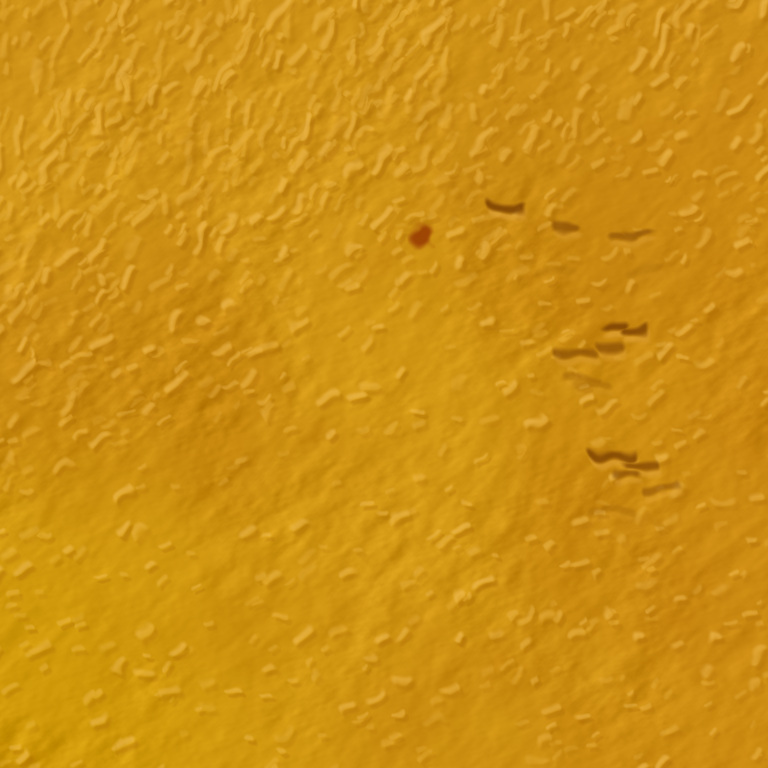
Reproduce this texture procedurally as a Shadertoy shader.

```glsl
float hash(vec2 p) {
    vec3 q = fract(vec3(p.xyx) * 0.1031);
    q += dot(q, q.yzx + 33.33);
    return fract((q.x + q.y) * q.z);
}

vec2 hash2(vec2 p) {
    return vec2(hash(p), hash(p + 57.3));
}

float noise(vec2 p) {
    vec2 i = floor(p), f = fract(p);
    f = f * f * (3.0 - 2.0 * f);
    return mix(mix(hash(i), hash(i + vec2(1, 0)), f.x),
               mix(hash(i + vec2(0, 1)), hash(i + vec2(1, 1)), f.x), f.y);
}

float fbm(vec2 p) {
    float sum = 0.0, amp = 0.5;
    for (int i = 0; i < 4; i++) {
        sum += amp * noise(p);
        p = mat2(0.8, 0.6, -0.6, 0.8) * p * 2.03 + 11.7;
        amp *= 0.5;
    }
    return sum;
}

// How heavily the paint is brushed: strongest at the upper left
float brushing(vec2 uv) {
    return smoothstep(0.4, 1.0, uv.y + 0.35 * (0.45 - uv.x) + 0.25 * (fbm(uv * 5.0) - 0.47));
}

// Short raised ridges, one per cell at most, steep above and flatter below
float ridges(vec2 uv, float cells, float seed, float density, float tilt) {
    vec2 p = uv * cells;
    p += 0.35 * (vec2(noise(p * 1.7 + seed), noise(p * 1.7 + seed + 40.0)) - 0.5);
    vec2 cell = floor(p);
    float height = 0.0;
    for (int y = -1; y <= 1; y++)
    for (int x = -1; x <= 1; x++) {
        vec2 id = cell + vec2(x, y);
        vec2 rnd = hash2(id + seed), shape = hash2(id + seed + 19.0);
        vec2 centre = id + rnd;
        float heavy = brushing(centre / cells);
        float angle = mix(0.55, 1.2, heavy) + tilt + 0.8 * (shape.x - 0.5);
        vec2 dir = vec2(cos(angle), sin(angle));
        vec2 q = p - centre;
        float halfLen = mix(0.08, mix(0.3, 0.65, heavy), shape.y);
        float d = length(q - dir * clamp(dot(q, dir), -halfLen, halfLen));
        float present = step(hash(id + seed + 71.0), density * mix(0.3, 1.0, heavy));
        float ridge = present * (0.35 + 0.65 * rnd.x) * smoothstep(0.24, 0.03, d);
        height = max(height, ridge);
    }
    return height;
}

// Dark curved cracks gathered in three clumps down the right side
float cracks(vec2 uv) {
    float dark = 0.0;
    uv += 0.012 * (vec2(noise(uv * 45.0), noise(uv * 45.0 + 30.0)) - 0.5);
    for (int i = 0; i < 18; i++) {
        float clump = floor(float(i) / 6.0);
        vec2 rnd = hash2(vec2(float(i), 8.0)) - 0.5;
        vec2 centre = mix(vec2(0.74, 0.685), vec2(0.83, 0.365), clump / 2.0);
        centre += rnd * mix(vec2(0.22, 0.09), vec2(0.09, 0.1), min(clump, 1.0));
        vec2 q = uv - centre;
        q.y -= 0.25 * rnd.x * q.x + 14.0 * rnd.y * q.x * q.x;
        float halfLen = 0.008 + 0.018 * hash(vec2(float(i), 3.0));
        q.x -= clamp(q.x, -halfLen, halfLen);
        dark = max(dark, (0.5 + rnd.y) * smoothstep(0.009, 0.001, length(q)));
    }
    return dark;
}

void mainImage(out vec4 fragColor, in vec2 fragCoord) {
    vec2 uv = fragCoord / iResolution.y;
    vec2 toLight = vec2(-0.005, 0.006);
    float heavy = brushing(uv);

    // Mottled ochre ground, greener at the lower left, more orange at the right
    float mottle = smoothstep(0.25, 0.7, fbm(uv * 4.0 + 3.0));
    vec3 color = mix(vec3(0.775, 0.525, 0.05), vec3(0.82, 0.59, 0.075), mottle);
    color = mix(color, vec3(0.81, 0.61, 0.02), 0.7 * smoothstep(0.6, 0.05, length(uv)));
    color = mix(color, vec3(0.79, 0.52, 0.07), 0.5 * smoothstep(0.6, 1.0, uv.x));
    color = mix(color, vec3(0.82, 0.59, 0.13), 0.4 * heavy);

    // Soft uneven surface lit from the upper left
    vec2 grain = mat2(0.8, -0.6, 0.6, 0.8) * uv * vec2(1.0, 1.0);
    vec2 stretch = vec2(24.0, 42.0);
    float slope = fbm(grain * stretch) - fbm((grain + toLight) * stretch);
    float rough = 0.5 + 0.5 * smoothstep(0.35, 0.65, fbm(uv * 6.0 + 20.0));
    color += vec3(0.27, 0.27, 0.18) * slope * rough;

    // Raised strokes with a bright crest and a shaded far side
    float crest = max(ridges(uv, 30.0, 5.0, 0.85, 0.0), 0.75 * ridges(uv, 46.0, 90.0, 0.55, -0.2));
    float shade = max(ridges(uv + toLight, 30.0, 5.0, 0.85, 0.0),
                      0.75 * ridges(uv + toLight, 46.0, 90.0, 0.55, -0.2));
    color = mix(color, vec3(0.66, 0.40, 0.01), 0.42 * clamp(shade - crest, 0.0, 1.0));
    color = mix(color, vec3(0.95, 0.75, 0.35), 0.62 * clamp(crest - 0.4 * shade, 0.0, 1.0));

    // Cracks with a pale lower lip
    float crack = cracks(uv);
    float lip = max(cracks(uv + vec2(-0.003, 0.009)) - crack, 0.0);
    color = mix(color, vec3(0.90, 0.66, 0.25), 0.55 * lip);
    color = mix(color, vec3(0.48, 0.25, 0.01), 0.85 * crack);

    // Small rust-red pit
    vec2 pit = uv - vec2(0.547, 0.691);
    float pitDist = length(pit * vec2(1.0, 0.9)) + 0.012 * (noise(uv * 90.0) - 0.5);
    color = mix(color, vec3(0.60, 0.24, 0.01), 0.9 * smoothstep(0.019, 0.007, pitDist));

    fragColor = vec4(clamp(color, 0.0, 1.0), 1.0);
}
```
